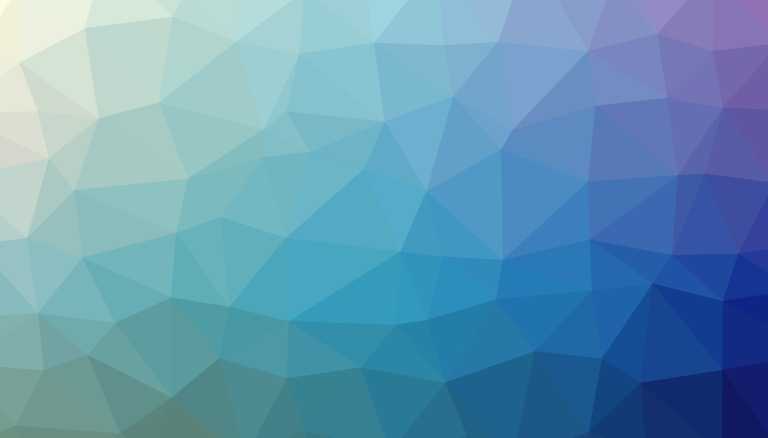
A WebGL 2 fragment shader for this background:

```glsl
#version 300 es
precision highp float;

#define GRID_ORIGIN vec2(0.039, -0.005)
#define CELL_SIZE vec2(0.0911, 0.153)
#define JITTER 0.37
#define SHADE_VARIATION 0.035
#define EDGE_WIDTH 1.0
#define SEED 64

uniform vec2 u_resolution;
out vec4 fragColor;

// Gradient stops from left to right, one row per height
const vec3 TOP[5] = vec3[5](
    vec3(0.99, 0.98, 0.88), vec3(0.75, 0.87, 0.84), vec3(0.60, 0.82, 0.86),
    vec3(0.55, 0.63, 0.81), vec3(0.56, 0.43, 0.69));
const vec3 UPPER[5] = vec3[5](
    vec3(0.85, 0.86, 0.81), vec3(0.59, 0.78, 0.76), vec3(0.41, 0.70, 0.80),
    vec3(0.36, 0.53, 0.76), vec3(0.36, 0.33, 0.63));
const vec3 LOWER[5] = vec3[5](
    vec3(0.54, 0.74, 0.75), vec3(0.34, 0.66, 0.70), vec3(0.19, 0.61, 0.75),
    vec3(0.12, 0.45, 0.71), vec3(0.07, 0.18, 0.57));
const vec3 BOTTOM[5] = vec3[5](
    vec3(0.43, 0.57, 0.51), vec3(0.35, 0.51, 0.48), vec3(0.16, 0.46, 0.54),
    vec3(0.08, 0.27, 0.47), vec3(0.06, 0.06, 0.35));

vec3 sampleRow(vec3 stops[5], float x) {
    float t = clamp(x, 0.0, 1.0) * 4.0;
    int i = min(int(t), 3);
    return mix(stops[i], stops[i + 1], t - float(i));
}

vec3 gradient(vec2 uv) {
    float t = clamp(uv.y, 0.0, 1.0) * 3.0;
    vec3 color = mix(sampleRow(BOTTOM, uv.x), sampleRow(LOWER, uv.x), min(t, 1.0));
    color = mix(color, sampleRow(UPPER, uv.x), clamp(t - 1.0, 0.0, 1.0));
    return mix(color, sampleRow(TOP, uv.x), clamp(t - 2.0, 0.0, 1.0));
}

// Integer hash of a grid cell, two values from 0 to 1
vec2 hash2(ivec2 cell) {
    uvec2 v = uvec2(cell + SEED) * 1664525u + 1013904u;
    v.x += v.y * 1664525u;
    v.y += v.x * 1664525u;
    v ^= v >> 16u;
    v.x += v.y * 1664525u;
    v.y += v.x * 1664525u;
    v ^= v >> 16u;
    return vec2(v & 65535u) / 65535.0;
}

vec2 gridVertex(ivec2 cell) {
    return vec2(cell) + JITTER * (2.0 * hash2(cell) - 1.0);
}

// Signed distance to the line from a to b, positive on its left
float edgeDistance(vec2 p, vec2 a, vec2 b) {
    vec2 along = normalize(b - a);
    return along.x * (p.y - a.y) - along.y * (p.x - a.x);
}

// Adds one flat triangle, weighted by its coverage of the pixel
void addFacet(vec2 p, vec2 a, vec2 b, vec2 c, float shade, float pixel, inout vec4 sum) {
    float inside = min(edgeDistance(p, a, b), min(edgeDistance(p, b, c), edgeDistance(p, c, a)));
    float coverage = clamp(inside / pixel + 0.5, 0.0, 1.0);
    vec2 center = (a + b + c) / 3.0 * CELL_SIZE + GRID_ORIGIN;
    vec3 color = gradient(center) + SHADE_VARIATION * (shade - 0.5);
    sum += vec4(color, 1.0) * coverage;
}

void main() {
    vec2 uv = gl_FragCoord.xy / u_resolution;
    vec2 p = (uv - GRID_ORIGIN) / CELL_SIZE;
    float pixel = EDGE_WIDTH / (CELL_SIZE.y * u_resolution.y);
    ivec2 home = ivec2(floor(p));
    vec4 sum = vec4(0.0);

    // Split each nearby quad along its shorter diagonal
    for (int y = -1; y <= 1; y++) {
        for (int x = -1; x <= 1; x++) {
            ivec2 cell = home + ivec2(x, y);
            vec2 a = gridVertex(cell);
            vec2 b = gridVertex(cell + ivec2(1, 0));
            vec2 c = gridVertex(cell + ivec2(1, 1));
            vec2 d = gridVertex(cell + ivec2(0, 1));
            vec2 shade = hash2(cell + 37);
            if (distance(a, c) < distance(b, d)) {
                addFacet(p, a, b, c, shade.x, pixel, sum);
                addFacet(p, a, c, d, shade.y, pixel, sum);
            } else {
                addFacet(p, a, b, d, shade.x, pixel, sum);
                addFacet(p, b, c, d, shade.y, pixel, sum);
            }
        }
    }

    vec3 color = sum.a > 0.001 ? sum.rgb / sum.a : gradient(uv);
    fragColor = vec4(color, 1.0);
}
```
